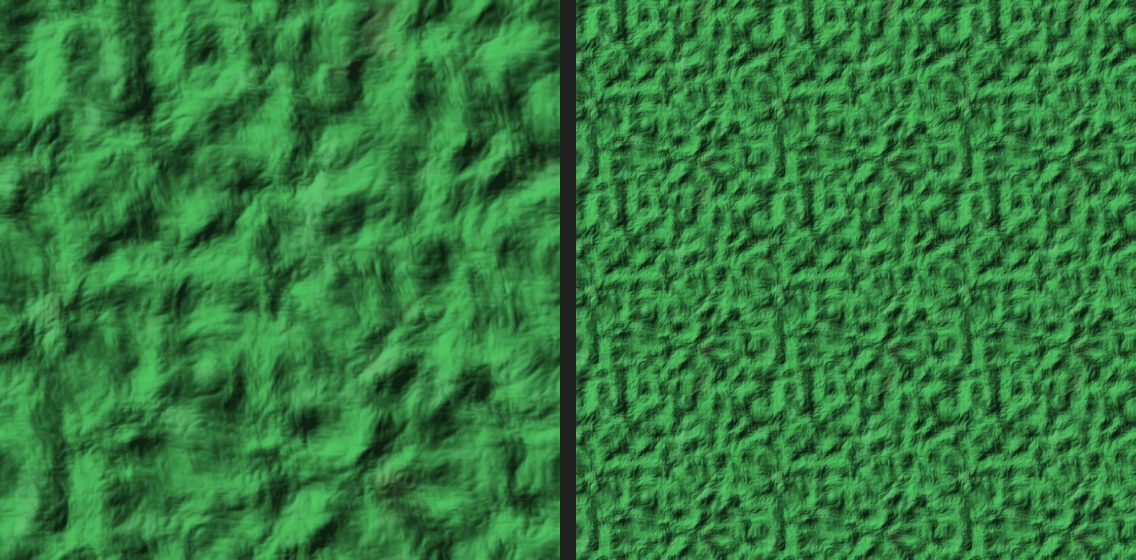
Left, the tile; right, the same tile 3 across and 3 down.
A Shadertoy shader for this texture:

```glsl
// Crumpled green relief: small folded pillows and dark diagonal creases, lit from the upper left.
// A gently warped, wrapping gradient-noise height field is shaded by its slope along the light,
// then mapped to a green ramp with faint pale and brown tints. Tiles on both axes.

const vec3  GREEN         = vec3(0.40, 1.00, 0.49);  // hue, scaled by the tone
const vec3  PALE          = vec3(0.54, 1.00, 0.62);
const vec3  BROWN         = vec3(0.66, 0.84, 0.54);
const vec2  LIGHT         = vec2(-0.80, 0.60);       // direction towards the light
const float BASE_CELLS    = 13.0;   // folds across the canvas
const int   OCTAVES       = 4;
const float OCTAVE_GAIN   = 0.34;
const float CREASE_SOFT   = 0.02;   // rounding of the fine creases
const float WARP_CELLS    = 6.0;
const float WARP          = 0.035;
const float CRINKLE_CELLS = 25.0;
const float CRINKLE       = 0.006;
const float SLOPE_STEP    = 0.0025;
const float SLOPE_GAIN    = 1.22;
const float CAVITY        = 1.3;    // darkening of low ground
const float BROAD_CELLS   = 6.0;
const float BROAD_SHADE   = 1.0;    // slow drift between lit and dim regions
const float MID_TONE      = 0.50;
const float TONE_RANGE    = 0.28;
const float DARK_TONE     = 0.13;

// Integer hash of a lattice cell, giving a value in 0..1
float hash(vec2 cell, float seed) {
    uvec3 q = uvec3(cell, seed) * uvec3(1597u, 7919u, 26407u);
    uint n = (q.x ^ (q.y << 8) ^ q.z) * 747796u + 28913u;
    n = (n ^ (n >> 15)) * 73939133u;
    n = (n ^ (n >> 13)) * 19349663u;
    n ^= n >> 16;
    return float(n & 65535u) / 65536.0;
}

// Dot product of a wrapped random unit gradient with the offset from its corner
float corner(vec2 cell, vec2 offset, float period, float seed) {
    float angle = 6.28319 * hash(mod(cell, period), seed);
    return dot(vec2(cos(angle), sin(angle)), offset);
}

// Gradient noise that repeats once over the canvas
float noise(vec2 uv, float period, float seed) {
    vec2 p = uv * period;
    vec2 i = floor(p);
    vec2 f = p - i;
    vec2 u = f * f * f * (f * (f * 6.0 - 15.0) + 10.0);
    vec2 e = vec2(1.0, 0.0);
    float low  = mix(corner(i, f, period, seed),
                     corner(i + e.xy, f - e.xy, period, seed), u.x);
    float high = mix(corner(i + e.yx, f - e.yx, period, seed),
                     corner(i + e.xx, f - e.xx, period, seed), u.x);
    return mix(low, high, u.y);
}

vec2 noise2(vec2 uv, float period, float seed) {
    return vec2(noise(uv, period, seed), noise(uv, period, seed + 1.0));
}

// Smooth folds, with creased pillows in the finer octaves
float height(vec2 uv) {
    uv += WARP * noise2(uv, WARP_CELLS, 20.0);
    uv += CRINKLE * noise2(uv, CRINKLE_CELLS, 30.0);
    float sum = noise(uv, BASE_CELLS, 1.0);
    float amplitude = OCTAVE_GAIN;
    float cells = BASE_CELLS * 2.0;
    for (int i = 1; i < OCTAVES; i++) {
        float n = noise(uv, cells, float(i) + 1.0);
        sum += amplitude * (sqrt(n * n + CREASE_SOFT) - 0.26);
        amplitude *= OCTAVE_GAIN;
        cells *= 2.0;
    }
    return sum;
}

void mainImage(out vec4 fragColor, in vec2 fragCoord) {
    vec2 uv = fragCoord / iResolution.xy;

    // Slope towards the light, plus cavity shade and a broad drift
    vec2 stride = LIGHT * SLOPE_STEP;
    float ahead  = height(uv + stride);
    float behind = height(uv - stride);
    float slope  = (behind - ahead) / (2.0 * SLOPE_STEP * BASE_CELLS);
    float cavity = CAVITY * 0.5 * (ahead + behind);
    float broad  = BROAD_SHADE * noise(uv, BROAD_CELLS, 60.0);
    float shade  = SLOPE_GAIN * (slope + cavity + broad);

    // Soft shoulder in the lights, deeper falloff in the creases
    float shadow = min(shade, 0.0);
    float tone = MID_TONE + TONE_RANGE * tanh(0.61 * shade) - 0.02 * shadow * shadow;
    tone = max(tone, DARK_TONE);

    // Faint tints in scattered patches
    float pale  = smoothstep(0.0, 0.5, noise(uv, 8.0, 40.0) + 0.4 * noise(uv, 23.0, 41.0));
    float brown = smoothstep(0.34, 0.62, noise(uv, 5.0, 50.0) + 0.3 * noise(uv, 19.0, 51.0));
    vec3 hue = mix(GREEN, PALE, 0.6 * pale * smoothstep(0.4, 0.7, tone));
    hue = mix(hue, BROWN, 0.5 * brown);

    fragColor = vec4(hue * tone, 1.0);
}
```
